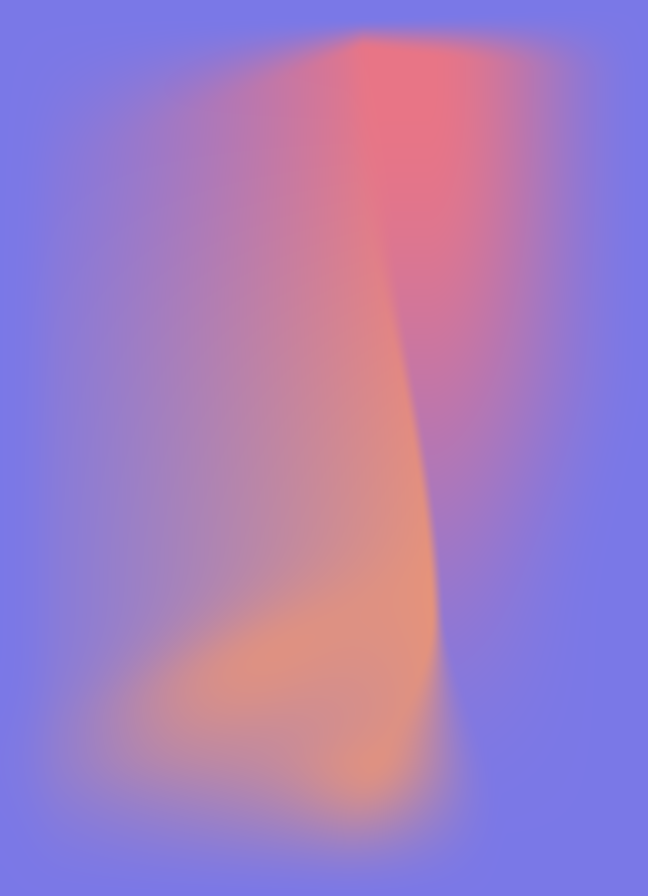
Write a WebGL 2 fragment shader that draws this background.

```glsl
#version 300 es
precision highp float;
uniform vec2 u_resolution;
out vec4 fragColor;

// Soft elliptical falloff around a centre
float glow(vec2 p, vec2 centre, vec2 radius) {
    vec2 d = (p - centre) / radius;
    return exp(-dot(d, d));
}

// Curved fold running from the top to the lower middle
float ridgeX(float y) {
    return 0.617 + 0.06 * cos((y - 0.27) * 4.488);
}

// Warmth rising from the left side towards the fold
float leftHeat(vec2 p, float ridge) {
    float ramp = clamp(p.x / ridge, 0.0, 1.1);
    float heat = 0.95 * pow(ramp, mix(1.0, 1.35, smoothstep(0.6, 0.95, p.y)));
    heat *= smoothstep(-0.02, 0.1, p.x);
    // Tilted wedge of light near the bottom
    vec2 tilted = vec2(p.x, p.y - 0.3 * (p.x - 0.34));
    float wedgeHeight = mix(0.09, 0.065, smoothstep(0.2, 0.3, tilted.y));
    heat += 0.36 * glow(tilted, vec2(0.34, 0.245), vec2(0.2, wedgeHeight));
    return min(heat, 1.0) * smoothstep(-0.01, 0.16, p.y)
        + 0.12 * glow(p, vec2(0.55, 0.12), vec2(0.09, 0.06));
}

// Pink warmth fading down and towards the right side
float rightHeat(vec2 p) {
    float outer = mix(0.93, 1.0, smoothstep(0.3, 0.6, p.y));
    return smoothstep(0.05, 0.9, p.y) * (1.0 - smoothstep(0.66, outer, p.x));
}

void main() {
    vec2 p = gl_FragCoord.xy / u_resolution;
    vec3 blue = vec3(0.48, 0.47, 0.905);
    vec3 pink = vec3(0.91, 0.46, 0.525);
    vec3 orange = vec3(0.915, 0.58, 0.465);

    float ridge = ridgeX(p.y);
    vec3 leftWarm = mix(orange, pink, smoothstep(0.33, 0.97, p.y));
    vec3 leftColor = mix(blue, leftWarm, clamp(leftHeat(p, ridge), 0.0, 1.0));
    vec3 rightColor = mix(blue, pink, rightHeat(p));

    // The fold is crisp in the middle and blurs towards both ends
    float blur = 0.011 + 0.12 * (1.0 - smoothstep(0.05, 0.32, p.y))
        + 0.02 * smoothstep(0.55, 0.9, p.y);
    vec3 color = mix(leftColor, rightColor, smoothstep(ridge - blur, ridge + blur, p.x));

    // Top fade, tightest where the fold begins
    float offset = p.x - 0.56;
    float fade = 0.035 + 0.3 * max(-offset, 0.0) + 0.12 * max(offset, 0.0);
    float top = 0.98 + 0.03 * max(offset, 0.0);
    color = mix(color, blue, smoothstep(top - fade, top, p.y));

    fragColor = vec4(color, 1.0);
}
```
